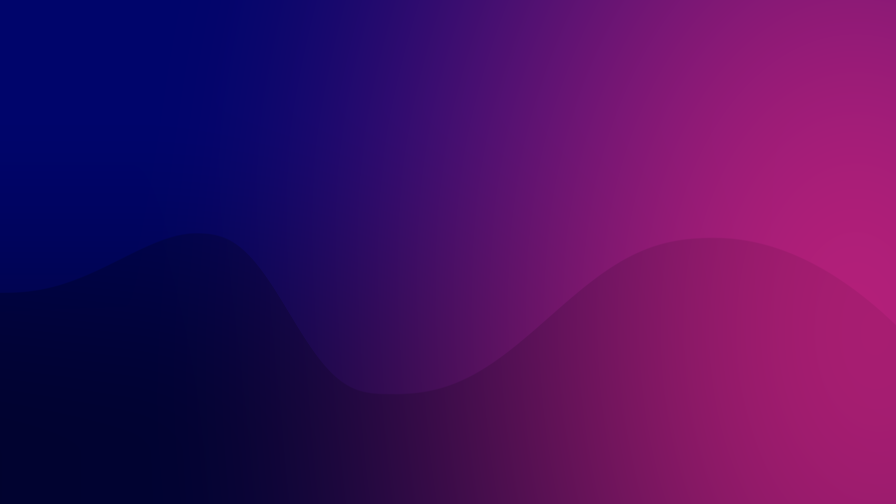
Write a WebGL 1 fragment shader that draws this background.

```glsl
precision highp float;
// Deep blue backdrop warming into a wide magenta glow at the lower right,
// with a translucent dark wave across the lower half. The wave joins eased
// curves between its crests and troughs; the glow is a stretched radial falloff.

uniform vec2 u_resolution;

// Eased step from 0 at x0 to 1 at x1, steepened around a pivot.
float skewedEase(float x, float x0, float x1, float skew, float pivot) {
  float t = clamp((x - x0) / (x1 - x0), 0.0, 1.0);
  return smoothstep(0.0, 1.0, t + skew * t * (1.0 - t) * (t - pivot));
}

// Height of the wave's upper edge, as a share of the canvas height.
float waveHeight(float x) {
  float firstRise = smoothstep(0.0, 1.0, pow(clamp(x / 0.219, 0.0, 1.0), 1.25));
  float h = 0.419 + 0.118 * firstRise;
  h -= 0.319 * skewedEase(x, 0.219, 0.440, 1.4, 0.39);
  h += 0.310 * skewedEase(x, 0.440, 0.797, 0.8, 0.43);
  float pastCrest = max(x - 0.797, 0.0);
  return h - 4.2 * pastCrest * pastCrest;
}

void main() {
  vec2 uv = gl_FragCoord.xy / u_resolution;

  // Blue backdrop, darker towards the bottom
  vec3 navy = vec3(0.004, 0.014, 0.245);
  vec3 royalBlue = vec3(0.0, 0.018, 0.42);
  vec3 color = mix(navy, royalBlue, smoothstep(0.1, 0.8, uv.y));

  // Magenta glow, elongated vertically
  vec3 magenta = vec3(0.70, 0.122, 0.475);
  float glowDistance = length((uv - vec2(0.955, 0.34)) * vec2(1.778, 0.65));
  color = mix(color, magenta, 1.0 - smoothstep(0.0, 1.45, glowDistance));

  // Translucent wave, its shade fading to the right
  float edge = 1.0 / u_resolution.y;
  float inWave = smoothstep(-edge, edge, waveHeight(uv.x) - uv.y);
  color *= 1.0 - inWave * mix(0.24, 0.06, uv.x);

  gl_FragColor = vec4(color, 1.0);
}
```
